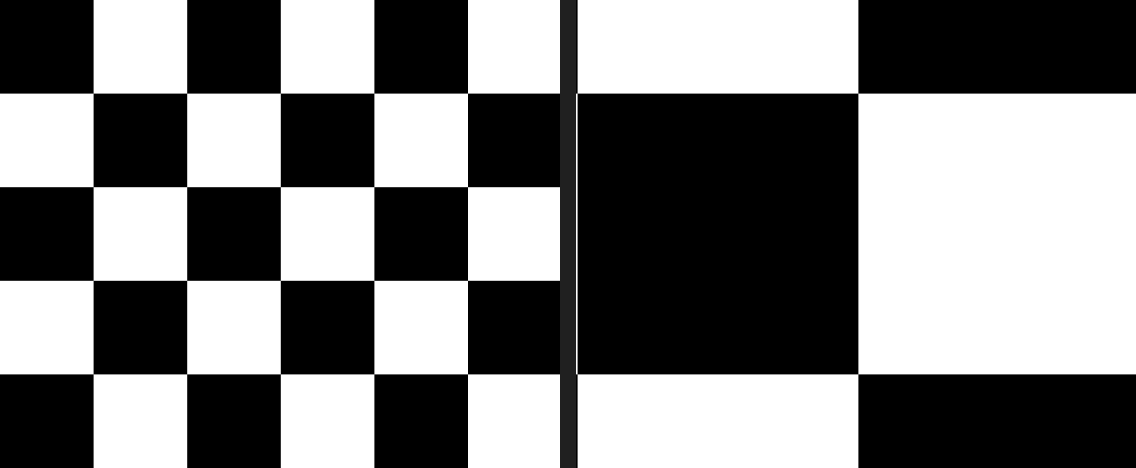
Left: the whole. Right: its middle third, enlarged.
Reproduce this pattern procedurally as a WebGL 1 fragment shader.

```glsl
precision highp float;
// Checkerboard of black and white squares, five rows high, anchored at the lower left.

uniform vec2 u_resolution;

const float ROWS = 5.0;             // squares over the canvas height
const float EDGE_PIXELS = 1.0;      // width of the smoothed edge
const vec3 DARK = vec3(0.0);        // square in the lower left corner
const vec3 LIGHT = vec3(1.0);

// Signed distance to the nearest grid line: positive in even cells, negative in odd ones.
vec2 alternatingDistance(vec2 p) {
    return 0.5 - abs(mod(p + 0.5, 2.0) - 1.0);
}

void main() {
    // One unit is one square; the last column is cut slightly by the right border.
    float cellsPerPixel = ROWS / u_resolution.y;
    vec2 p = gl_FragCoord.xy * cellsPerPixel;

    // Smoothed square wave per axis, from -1 to 1
    float halfEdge = 0.5 * EDGE_PIXELS * cellsPerPixel;
    vec2 wave = clamp(alternatingDistance(p) / halfEdge, -1.0, 1.0);

    // The product of both waves gives the checker
    float darkness = 0.5 + 0.5 * wave.x * wave.y;
    gl_FragColor = vec4(mix(LIGHT, DARK, darkness), 1.0);
}
```
